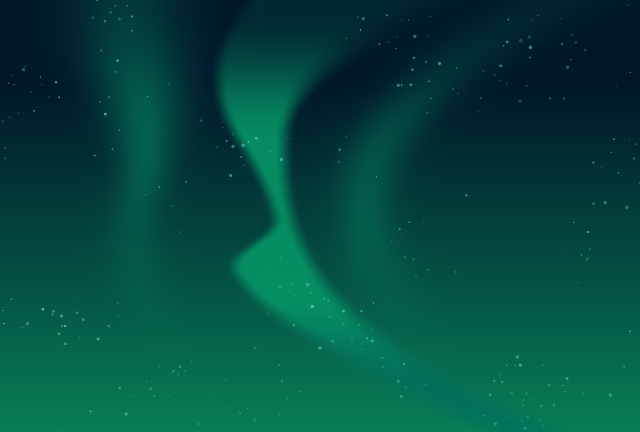
Write a WebGL 1 fragment shader that draws this background.

```glsl
precision highp float;
// Aurora over a night sky: a vertical gradient, two soft light curtains,
// one pinched bright ribbon bounded by two curves, and clustered sparks
// scattered on jittered grids whose density follows smooth value noise.

uniform vec2 u_resolution;

#define NIGHT vec3(0.0, 0.09, 0.165)
#define HORIZON vec3(0.03, 0.495, 0.335)
#define RIBBON vec3(0.025, 0.58, 0.40)
#define RIBBON_LOW vec3(0.0, 0.43, 0.37)
#define CURTAIN vec3(0.02, 0.50, 0.37)
#define SPARK vec3(0.33, 0.80, 0.64)
#define SPARK_CELL 0.031
#define SPARK_DENSITY 0.36
#define SPARK_LAYERS 2

// Sine-free hash
float hash(vec2 p) {
  vec3 q = fract(p.xyx * vec3(0.1031, 0.1030, 0.0973));
  q += dot(q, q.yzx + 33.33);
  return fract((q.x + q.y) * q.z);
}

float valueNoise(vec2 p) {
  vec2 i = floor(p), f = fract(p);
  f = f * f * (3.0 - 2.0 * f);
  return mix(mix(hash(i), hash(i + vec2(1.0, 0.0)), f.x),
             mix(hash(i + vec2(0.0, 1.0)), hash(i + 1.0), f.x), f.y);
}

float bell(float d, float width) {
  return exp(-d * d / (width * width));
}

// Broad curtain on the left, narrowing as it descends
float leftCurtain(float x, float t) {
  float low = max(t - 0.55, 0.0);
  float center = 0.2 + 0.028 * smoothstep(0.0, 0.33, t)
               - 0.018 * smoothstep(0.36, 0.54, t) + 0.8 * low * low;
  float width = mix(0.085, 0.04, smoothstep(0.08, 0.42, t));
  float glow = mix(0.34, 0.65, smoothstep(0.0, 0.28, t));
  glow *= 1.0 - 0.5 * smoothstep(0.32, 0.55, t);
  return glow * bell(x - center, width) * smoothstep(0.88, 0.5, t);
}

// Arc on the right, leaning away towards the top corner
float rightCurtain(float x, float t) {
  float d = t - 0.471;
  float bend = d < 0.0 ? 1.34 : 0.75;
  float slope = 2.0 * bend * d;
  float width = 0.045 * sqrt(1.0 + 2.0 * slope * slope);
  float glow = 0.12 + 0.36 * smoothstep(0.0, 0.42, t);
  return glow * bell(x - 0.570 - bend * d * d, width) * smoothstep(0.88, 0.45, t);
}

// Ribbon between a right edge curve and a width that pinches mid-way
float pinchedRibbon(float x, float t) {
  float upper = max(0.327 - t, 0.0);
  float lower = max(t - 0.327, 0.0);
  float right = 0.445 + 2.19 * upper * upper + 1.25 * pow(lower, 2.7);
  float width = 0.026 + 0.26 * pow(max(1.0 - t / 0.49, 0.0), 1.6)
              + 0.1 * smoothstep(0.505, 0.63, t)
              - 0.03 * smoothstep(0.66, 0.85, t);
  float spread = 0.04 * smoothstep(0.6, 0.95, t);
  float softLeft = 0.015 + spread;
  float softRight = 0.017 + spread + 0.07 * smoothstep(0.28, 0.0, t);
  float body = smoothstep(-softLeft, softLeft, x - right + width)
             * smoothstep(-softRight, softRight, right - x);
  float glow = mix(0.14, 0.92, smoothstep(0.03, 0.33, t));
  return body * glow * (1.0 - 0.25 * smoothstep(0.68, 0.9, t));
}

// One spark at most per cell, kept inside its cell
float sparks(vec2 p, float seed) {
  vec2 g = p / SPARK_CELL + seed * 0.37;
  vec2 id = floor(g) + seed * 71.0;
  float cluster = valueNoise(p * 7.5 + 19.0);
  float chance = SPARK_DENSITY * smoothstep(0.42, 0.92, cluster);
  float present = step(hash(id), chance);
  vec2 spot = 0.2 + 0.6 * vec2(hash(id + 13.7), hash(id + 41.3));
  float size = hash(id + 77.1);
  float radius = mix(0.0014, 0.0042, size * size);
  float soft = max(0.0012, 0.6 / u_resolution.y);
  float d = length(fract(g) - spot) * SPARK_CELL;
  float light = mix(0.3, 0.95, hash(id + 5.9)) * mix(0.5, 1.0, valueNoise(p * 4.0));
  return present * light * smoothstep(radius + soft, radius - soft, d);
}

void main() {
  vec2 uv = gl_FragCoord.xy / u_resolution;
  float t = 1.0 - uv.y; // depth below the top edge

  // Sky and light
  vec3 color = mix(NIGHT, HORIZON, max(t - 0.2, 0.0) / 0.8);
  color = mix(color, CURTAIN, leftCurtain(uv.x, t));
  color = mix(color, CURTAIN, rightCurtain(uv.x, t));
  vec3 ribbonColor = mix(RIBBON, RIBBON_LOW, smoothstep(0.68, 0.92, t));
  color = mix(color, ribbonColor, pinchedRibbon(uv.x, t));

  // Sparks
  vec2 p = gl_FragCoord.xy / u_resolution.y;
  for (int i = 0; i < SPARK_LAYERS; i++) {
    color = mix(color, SPARK, sparks(p, float(i) + 1.0));
  }
  gl_FragColor = vec4(color, 1.0);
}
```
